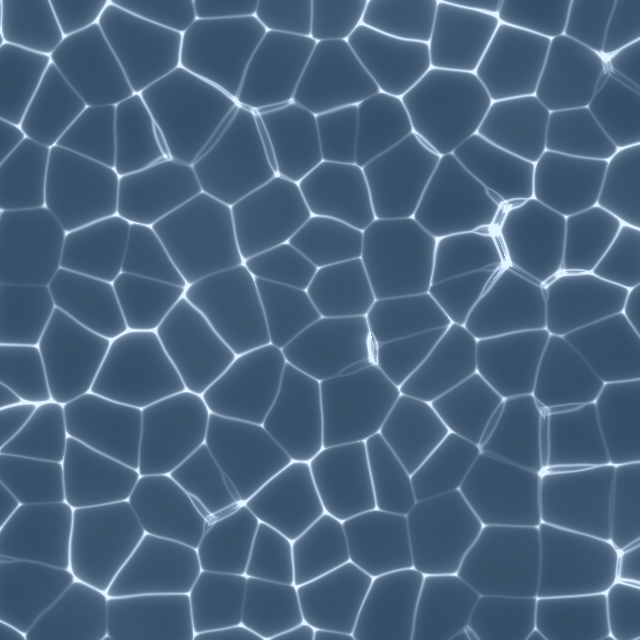
Give the GLSL for this texture, as a Shadertoy shader.

```glsl
// Water caustics: a net of soft light lines over deep blue water.
// Lines are borders of a warped Voronoi diagram; each border has its own
// strength, some split into lens-shaped double lines, and joints glow.

#define CELLS 10.5         // cells across the canvas
#define JITTER 0.92        // irregularity of the cells
#define WARP 0.016         // bending of the lines
#define CORE_WIDTH 0.0025  // sharp centre of a line
#define GLOW_WIDTH 0.008   // soft fringe of a line
#define CORE_LIGHT 0.28
#define GLOW_LIGHT 0.17
#define LENS_WIDTH 0.007   // half width of a split line
#define JOINT_LIGHT 0.42
#define HAZE 0.045
#define WATER vec3(0.213, 0.303, 0.403)

vec2 hash2(vec2 p) {
    uvec2 q = uvec2(ivec2(floor(p))) * uvec2(1597334673u, 3812015801u);
    uint n = q.x ^ q.y;
    n = (n ^ (n >> 15)) * 2246822519u;
    n = (n ^ (n >> 13)) * 3266489917u;
    n ^= n >> 16;
    return vec2(n & 65535u, n >> 16) / 65535.0;
}

// Two independent channels of smooth value noise
vec2 noise2(vec2 p) {
    vec2 i = floor(p), f = fract(p);
    f = f * f * f * (f * (f * 6.0 - 15.0) + 10.0);
    return mix(mix(hash2(i), hash2(i + vec2(1, 0)), f.x),
               mix(hash2(i + vec2(0, 1)), hash2(i + vec2(1, 1)), f.x), f.y);
}

vec2 site(vec2 cell) {
    return cell + 0.5 + JITTER * (hash2(cell + 71.0) - 0.5);
}

// Light of one border at distance d, split by the lens half width
float lineLight(float d, float lens) {
    float core = (d - lens) / CORE_WIDTH;
    float glow = exp(-max(d - lens, 0.0) / GLOW_WIDTH);
    return CORE_LIGHT * exp(-core * core) + GLOW_LIGHT * glow;
}

float causticNet(vec2 p) {
    vec2 q = p * CELLS;
    vec2 home = floor(q), nearestCell = home;
    float nearest = 1e5;

    // Find the nearest site
    for (int y = -1; y <= 1; y++)
    for (int x = -1; x <= 1; x++) {
        vec2 cell = home + vec2(x, y);
        vec2 r = site(cell) - q;
        float d = dot(r, r);
        if (d < nearest) { nearest = d; nearestCell = cell; }
    }

    // Slow variation of strength and splitting along the lines
    vec2 vary = noise2(p * 9.0 + 40.0);
    float lens = LENS_WIDTH * smoothstep(0.72, 0.92, vary.y);
    float local = 0.55 + 0.9 * vary.x;

    // Add the light of all borders around that site
    vec2 a = site(nearestCell) - q;
    float light = 0.0, first = 1.0, second = 1.0;
    for (int y = -2; y <= 2; y++)
    for (int x = -2; x <= 2; x++) {
        if (x == 0 && y == 0) continue;
        vec2 cell = nearestCell + vec2(x, y);
        vec2 b = site(cell) - q;
        float d = max(dot(0.5 * (a + b), normalize(b - a)), 0.0) / CELLS;
        float strength = 0.12 + 0.98 * hash2(cell + nearestCell + 300.0).x;
        light += strength * local * lineLight(d, lens);
        second = min(second, max(first, d));
        first = min(first, d);
    }

    // Bright spots where borders meet
    float joint = exp(-(first * first + second * second) / 0.000022);
    return light + JOINT_LIGHT * joint * vary.x;
}

void mainImage(out vec4 fragColor, in vec2 fragCoord) {
    vec2 p = fragCoord / iResolution.y;

    // Bend the net with two scales of noise
    vec2 bent = p + WARP * (noise2(p * 8.0 + 10.0) - 0.5)
                  + 0.35 * WARP * (noise2(p * 21.0 + 90.0) - 0.5);

    // Broad faint light between the lines
    vec2 cloud = noise2(p * 6.0 + 150.0);
    float haze = HAZE * (cloud.x * cloud.y + 0.3 * noise2(p * 15.0 + 220.0).x - 0.2);

    float light = min(causticNet(bent) + haze, 0.66);
    fragColor = vec4(WATER + light, 1.0);
}
```
